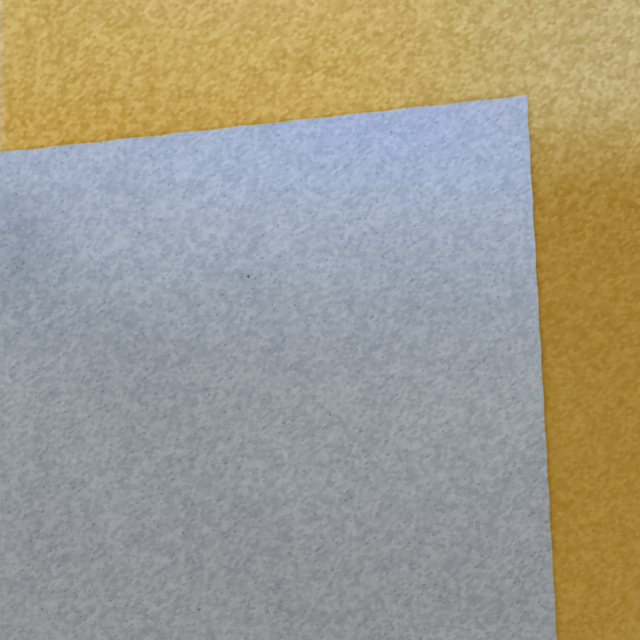
Reproduce this texture procedurally as a Shadertoy shader.

```glsl
// A speckled blue-grey sheet with one corner showing, lying on grainy ochre card.
// The sheet is the overlap of two half planes; broad gradients light both papers,
// and blended cellular noise gives them fibres, mottling and small dark specks.

vec2 hash2(vec2 p) {
    vec3 q = fract(vec3(p.xyx) * vec3(0.1031, 0.1030, 0.0973));
    q += dot(q, q.yzx + 33.33);
    return fract((q.xx + q.yz) * q.zy);
}

// Smooth cellular noise: nearby cells blend their random tones, mean near 0.5.
float cellTone(vec2 p) {
    vec2 cell = floor(p), local = fract(p);
    float total = 0.0, weightSum = 0.0;
    for (int y = -1; y <= 1; y++)
    for (int x = -1; x <= 1; x++) {
        vec2 offset = vec2(x, y);
        vec2 rnd = hash2(cell + offset);
        vec2 d = offset + 0.15 + 0.7 * rnd - local;
        float weight = exp(-5.0 * dot(d, d));
        total += weight * hash2(cell + offset + 71.0).x;
        weightSum += weight;
    }
    return total / weightSum;
}

// Sparse round specks, one candidate per cell.
float specks(vec2 p, float density) {
    vec2 cell = floor(p), local = fract(p);
    vec2 rnd = hash2(cell + 19.0);
    float radius = 0.14 + 0.14 * rnd.y;
    float spot = 1.0 - smoothstep(0.4 * radius, radius, length(local - 0.3 - 0.4 * rnd));
    return spot * step(1.0 - density, hash2(cell + 143.0).x);
}

// Broad, slow unevenness from layered sines.
float mottling(vec2 p) {
    return (sin(p.x * 9.0 + 2.0 * sin(p.y * 7.0))
          + sin(p.y * 13.0 - p.x * 6.0 + 1.7)
          + sin(p.x * 21.0 + p.y * 17.0)) / 3.0;
}

// Soft bump centred on a point, with separate widths.
float glow(vec2 p, vec2 centre, vec2 size) {
    vec2 d = (p - centre) / size;
    return exp(-dot(d, d));
}

// Signed distance to the line through a and b, positive on its left.
float lineSide(vec2 p, vec2 a, vec2 b) {
    vec2 along = normalize(b - a);
    return along.x * (p.y - a.y) - along.y * (p.x - a.x);
}

vec3 cardColour(vec2 p, float grain) {
    vec3 gold = vec3(0.77, 0.65, 0.36);
    vec3 pale = vec3(0.74, 0.67, 0.46);
    vec3 ochre = vec3(0.64, 0.50, 0.21);
    vec3 col = mix(gold, pale, smoothstep(0.45, 0.95, p.x));
    col = mix(col, vec3(0.79, 0.70, 0.46), 0.6 * glow(p, vec2(0.35, 1.02), vec2(0.35, 0.10)));
    col = mix(col, ochre, smoothstep(0.88, 0.66, p.y) * smoothstep(0.70, 0.82, p.x));
    col = mix(col, vec3(0.74, 0.59, 0.27), 0.6 * glow(p, vec2(0.10, 0.80), vec2(0.32, 0.06)));
    col = mix(col, vec3(0.77, 0.70, 0.53), 0.6 * smoothstep(0.012, 0.0, p.x));
    float strength = mix(0.6, 1.0, smoothstep(0.5, 0.9, p.y));
    return col + grain * strength * vec3(0.14, 0.17, 0.21);
}

vec3 sheetColour(vec2 p, float grain, float speck) {
    vec3 shade = vec3(0.555, 0.57, 0.58);
    vec3 middle = vec3(0.59, 0.62, 0.65);
    vec3 sky = vec3(0.64, 0.69, 0.77);
    vec3 col = mix(shade, middle, smoothstep(0.05, 0.52, p.y));
    col = mix(col, sky, smoothstep(0.45, 0.76, p.y + 0.03 * p.x));
    col += vec3(0.0, 0.01, 0.06) * glow(p, vec2(0.60, 0.80), vec2(0.30, 0.09));
    col -= 0.055 * glow(p, vec2(0.02, 0.61), vec2(0.07, 0.09));
    col -= 0.025 * glow(p, vec2(0.18, 0.44), vec2(0.17, 0.12));
    col += 0.008 * mottling(p);
    col += grain * vec3(0.12, 0.115, 0.105);
    return col - speck * vec3(0.12, 0.115, 0.10);
}

void mainImage(out vec4 fragColor, in vec2 fragCoord) {
    vec2 p = fragCoord / iResolution.xy;
    float soft = max(0.0016, 1.0 / iResolution.y);

    // Fibre coordinates lean along the diagonal.
    vec2 fibre = vec2(0.82 * p.x + 0.57 * p.y, 0.82 * p.y - 0.57 * p.x);
    fibre += 0.002 * vec2(sin(p.y * 31.0), sin(p.x * 27.0));
    float fine = cellTone(fibre * vec2(150.0, 215.0)) - 0.5;
    float coarse = cellTone(fibre * vec2(65.0, 85.0) + 40.0) - 0.5;
    float grain = 0.7 * fine + 0.3 * coarse;

    // Dark flecks, with a single stronger dot near the middle.
    float speck = 0.55 * specks(fibre * vec2(75.0, 105.0), 0.22)
                + 0.45 * specks(fibre * vec2(115.0, 135.0) + 60.0, 0.20);
    speck += 1.8 * (1.0 - smoothstep(0.001, 0.004, length(p - vec2(0.388, 0.568))));

    // The sheet lies below its top edge and left of its right edge.
    vec2 corner = vec2(0.823, 0.851);
    float topEdge = -lineSide(p, vec2(0.0, 0.762), corner);
    float rightEdge = lineSide(p, vec2(0.870, 0.0), corner);
    float inside = min(topEdge, rightEdge) + 0.0006 * sin(p.y * 83.0 + p.x * 61.0);
    float sheet = smoothstep(-soft, soft, inside);

    // A faint contact shadow hugs the sheet outline.
    float contact = exp(-abs(inside + 0.002) / 0.0035);
    vec3 card = cardColour(p, grain) - 0.07 * contact;
    vec3 paper = sheetColour(p, grain, speck);
    fragColor = vec4(clamp(mix(card, paper, sheet), 0.0, 1.0), 1.0);
}
```
